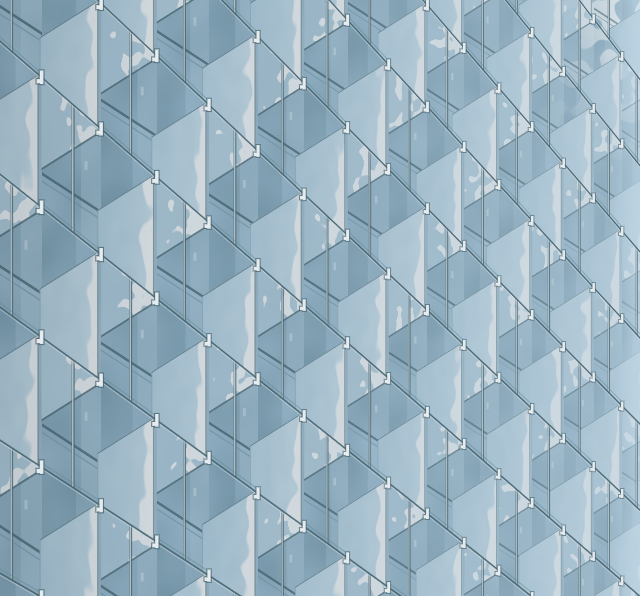
A WebGL 1 fragment shader for this pattern:

```glsl
precision highp float;
uniform vec2 u_resolution;

// Perspective of the wall, in canvas widths with y pointing down
const float HORIZON = -0.397;
const float SCALE_LEFT = 0.2078;
const float SCALE_FALL = 0.0732;
const float INV_SCALE_START = 4.925;
const float INV_SCALE_STEP = 0.171;
const float FIRST_TOP = 4.55;

// Fin shape, in units of one storey
const float FIN_WIDTH = 0.49;
const float FIN_SLOPE = 0.63;
const float FIN_RISE = 0.04;
const float FIN_DROP = 1.07;
const float CABLE_WIDTH = 0.0012;

const vec3 STEEL_DARK = vec3(0.27, 0.39, 0.44);
const vec3 TEAL_EDGE = vec3(0.36, 0.52, 0.56);
const vec3 DEEP_BLUE = vec3(0.45, 0.58, 0.65);
const vec3 MID_BLUE = vec3(0.55, 0.67, 0.745);
const vec3 FIN_BLUE = vec3(0.61, 0.72, 0.785);
const vec3 FIN_PALE = vec3(0.69, 0.775, 0.825);
const vec3 REFLECTION = vec3(0.83, 0.855, 0.87);
const vec3 HAZE = vec3(0.77, 0.86, 0.92);

float hash(vec2 p) {
  p = fract(p * vec2(0.1031, 0.1137));
  p += dot(p, p.yx + 33.33);
  return fract((p.x + p.y) * p.x * 7.13 + p.y * 19.7);
}

float gradientDot(vec2 cell, vec2 offset) {
  float angle = 6.2832 * hash(cell);
  return dot(vec2(cos(angle), sin(angle)), offset);
}

float noise(vec2 p) {
  vec2 c = floor(p), f = fract(p);
  vec2 u = f * f * (3.0 - 2.0 * f);
  vec2 e = vec2(1.0, 0.0);
  return mix(mix(gradientDot(c, f), gradientDot(c + e, f - e), u.x),
             mix(gradientDot(c + e.yx, f - e.yx), gradientDot(c + 1.0, f - 1.0), u.x), u.y);
}

float fill(float d, float aa) { return clamp(d / aa + 0.5, 0.0, 1.0); }
float stroke(float d, float halfWidth, float aa) { return fill(halfWidth - abs(d), aa); }
float box(vec2 p, vec2 halfSize) {
  vec2 d = abs(p) - halfSize;
  return max(d.x, d.y);
}

float scaleAt(float x) { return SCALE_LEFT - SCALE_FALL * x; }
float columnScale(float n) { return 1.0 / (INV_SCALE_START + INV_SCALE_STEP * n); }
float columnX(float n) { return (SCALE_LEFT - columnScale(n)) / SCALE_FALL; }

// Bay coordinates: x leftward, y downward, z below the fin top, w storeys along the cables
vec4 bayCoords(vec2 q, vec2 wall, float n, out float row) {
  float p = columnScale(n), top = FIRST_TOP - 0.5 * n;
  float a = (columnX(n) - q.x) / p;
  float b = (q.y - HORIZON) / p - top;
  float s = b - FIN_SLOPE * a + FIN_RISE;
  row = floor(s / 2.0);
  float h = wall.y - top - 0.5 * (wall.x - n);
  return vec4(a, vec3(b, s, h) - 2.0 * row);
}

vec3 paintInterior(vec2 q, vec2 wall, float n, float px) {
  float row, aa = px / columnScale(n);
  vec4 bay = bayCoords(q, wall, n, row);
  float beam = bay.y - 1.37 - 0.65 * (0.45 - bay.x);
  float tone = 0.5 + 0.3 * fill(beam, aa) - 0.45 * fill(bay.w - 2.0, aa) * fill(bay.x - 0.2, aa);
  tone += 0.7 * noise(vec2(bay.x * 3.0 + n * 5.0, bay.y * 2.5 + row * 7.0));
  vec3 col = mix(DEEP_BLUE, MID_BLUE, clamp(tone, 0.0, 1.25));
  col = mix(col, FIN_BLUE, 0.45 * fill(0.16 - bay.x, aa) * fill(2.0 - bay.w, aa));
  float sunlit = smoothstep(0.82, 1.0, q.x) * smoothstep(0.3, 0.0, q.y);
  col = mix(col, vec3(0.9), sunlit * smoothstep(-0.05, 0.05, noise(q * 32.0)));
  // Beam pair and a small bracket behind the glass
  float inside = fill(2.0 - bay.w, aa);
  col = mix(col, STEEL_DARK, 0.8 * inside * stroke(beam, 0.012, aa));
  col = mix(col, DEEP_BLUE, 0.8 * inside * stroke(beam - 0.06, 0.007, aa));
  return mix(col, FIN_PALE, 0.7 * fill(-box(bay.xy - vec2(0.12, 1.29), vec2(0.012, 0.035)), aa));
}

vec3 paintFin(vec3 col, vec2 q, vec2 wall, float n, float px) {
  float row, p = columnScale(n), aa = px / p;
  vec4 bay = bayCoords(q, wall, n, row);
  float a = bay.x, s = bay.z, h = bay.w;
  float reach = (columnX(n) - columnX(n - 1.0)) / p;
  float vary = hash(vec2(n + 20.0, row + 40.0));
  float grain = noise(vec2(a * 9.0 + n * 3.7, bay.y * 5.0 + row * 9.1));
  // Pane above the cable, with a ragged bright strip on its right edge
  float upper = fill(a - 0.02, aa) * fill(FIN_WIDTH - a, aa) * fill(s, aa) * fill(1.0 - h, aa);
  vec3 pane = mix(FIN_PALE, FIN_BLUE, clamp(a * 1.5 + 0.3 * (vary - 0.3) + 0.3 * grain, 0.0, 1.0));
  float strip = 0.075 + 0.045 * s + 0.1 * grain;
  pane = mix(pane, REFLECTION, 0.92 * smoothstep(0.015, -0.015, a - strip));
  pane = mix(pane, STEEL_DARK, 0.6 * max(stroke(s, 0.012, aa), stroke(a - 0.025, 0.007, aa)));
  pane = mix(pane, DEEP_BLUE, 0.6 * stroke(a - FIN_WIDTH, 0.008, aa));
  col = mix(col, pane, upper);
  // Clearer pane below the cable, with broken cloud reflections
  float lower = fill(h - 1.0, aa) * fill(a, aa) * fill(reach - a, aa) * fill(FIN_DROP - s, aa);
  pane = mix(col, mix(FIN_PALE, FIN_BLUE, 0.35 + 0.5 * vary), 0.8);
  float cloud = 0.17 - a + 0.45 * noise(vec2(a * 11.0 + n * 2.3, bay.y * 9.0 + row * 5.0));
  pane = mix(pane, REFLECTION, 0.9 * smoothstep(-0.015, 0.02, cloud));
  pane = mix(pane, STEEL_DARK, 0.8 * stroke(s - FIN_DROP, 0.018, aa));
  return mix(col, pane, lower);
}

void main() {
  float px = 1.0 / u_resolution.x;
  vec2 q = vec2(gl_FragCoord.x, u_resolution.y - gl_FragCoord.y) * px;
  float p = scaleAt(q.x);
  vec2 wall = vec2((1.0 / p - INV_SCALE_START) / INV_SCALE_STEP, (q.y - HORIZON) / p);
  float n = floor(wall.x) + 1.0;

  vec3 col = paintInterior(q, wall, n, px);
  for (int j = 1; j >= 0; j--) col = paintFin(col, q, wall, n + float(j), px);
  col = mix(col, HAZE, 0.3 * smoothstep(0.35, 1.0, q.x) + 0.35 * smoothstep(0.95, 1.0, q.x));
  col *= mix(0.95, 1.0, smoothstep(0.0, 0.3, q.x));

  // Upright rods cross every second band between cables
  float band = mod(wall.y - FIRST_TOP + 0.5 * n - 0.5 * (wall.x - n), 2.0);
  float rod = q.x - mix(columnX(n - 1.0), columnX(n), 0.53);
  float rodBand = step(1.0, band);
  col = mix(col, STEEL_DARK, 0.8 * rodBand * stroke(rod, 0.012 * p, px));
  col = mix(col, REFLECTION, 0.8 * rodBand * stroke(rod + 0.003 * p, 0.005 * p, px));

  // Diagonal cables with a glass edge beside them
  float cable = (fract(band + 0.5) - 0.5) * p * 0.78;
  col = mix(col, TEAL_EDGE, 0.5 * rodBand * stroke(cable + 0.005, 0.0008, px));
  col = mix(col, REFLECTION, 0.55 * stroke(cable - 0.0022, 0.0008, px));
  col = mix(col, STEEL_DARK, 0.9 * stroke(cable, CABLE_WIDTH, px));

  // Clips where the cables meet the fins
  float node = floor(wall.x + 0.5), nodeScale = columnScale(node);
  float level = (q.y - HORIZON) / nodeScale - FIRST_TOP - 0.5 * node;
  vec2 c = vec2((q.x - columnX(node)) / nodeScale, fract(level + 0.5) - 0.5);
  float clip = min(box(c, vec2(0.014, 0.052)), box(c - vec2(-0.02, 0.03), vec2(0.018, 0.016)));
  float aa = px / nodeScale;
  col = mix(col, STEEL_DARK, 0.75 * fill(0.009 - clip, aa));
  col = mix(col, vec3(0.9, 0.92, 0.93), fill(-clip, aa));
  gl_FragColor = vec4(col, 1.0);
}
```
